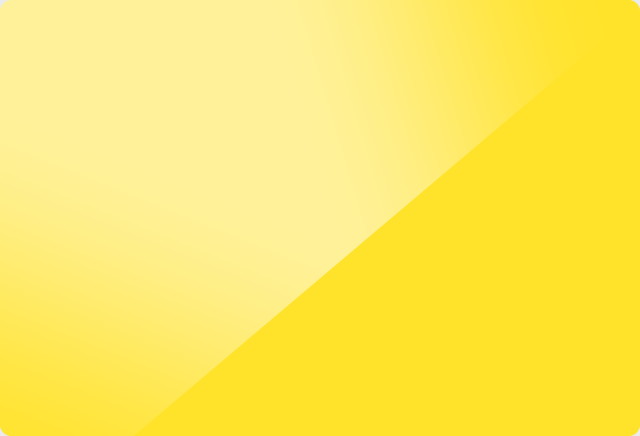
Write a Shadertoy shader that draws this background.

```glsl
#define YELLOW vec3(1.0, 0.89, 0.17)
#define CREAM vec3(1.0, 0.945, 0.6)
#define BACKDROP vec3(0.92)
#define FOLD_START vec2(0.3065, 0.0)
#define FOLD_END vec2(1.471, 0.985)
#define RIGHT_TILT 0.3
#define RIGHT_RANGE vec2(0.594, 1.38)
#define LOWER_TILT 0.4
#define LOWER_RANGE vec2(0.23, 1.11)
#define CORNER_RADIUS 0.027

// Signed distance to a line, positive on its left side
float lineDistance(vec2 p, vec2 a, vec2 b) {
    vec2 dir = normalize(b - a);
    return dot(p - a, vec2(-dir.y, dir.x));
}

float roundedBox(vec2 p, vec2 halfSize, float radius) {
    vec2 q = abs(p) - halfSize + radius;
    return length(max(q, 0.0)) + min(max(q.x, q.y), 0.0) - radius;
}

// Cream sheet fading to yellow towards the right and the lower left
vec3 sheetColor(vec2 p) {
    float depth = 1.0 - p.y;
    float rightFade = smoothstep(RIGHT_RANGE.x, RIGHT_RANGE.y, p.x - RIGHT_TILT * depth);
    float lowerFade = smoothstep(LOWER_RANGE.x, LOWER_RANGE.y, depth - LOWER_TILT * p.x);
    return mix(CREAM, YELLOW, max(rightFade, lowerFade));
}

void mainImage(out vec4 fragColor, in vec2 fragCoord) {
    vec2 size = vec2(iResolution.x / iResolution.y, 1.0);
    vec2 p = fragCoord / iResolution.y;
    float pixel = 1.0 / iResolution.y;

    // Diagonal fold between the sheet and the flat yellow
    float fold = lineDistance(p, FOLD_START, FOLD_END);
    vec3 color = mix(YELLOW, sheetColor(p), smoothstep(-0.7 * pixel, 0.7 * pixel, fold));

    // Rounded card corners
    float card = roundedBox(p - 0.5 * size, 0.5 * size, CORNER_RADIUS);
    color = mix(color, BACKDROP, smoothstep(-0.5 * pixel, 0.8 * pixel, card));

    fragColor = vec4(color, 1.0);
}
```
